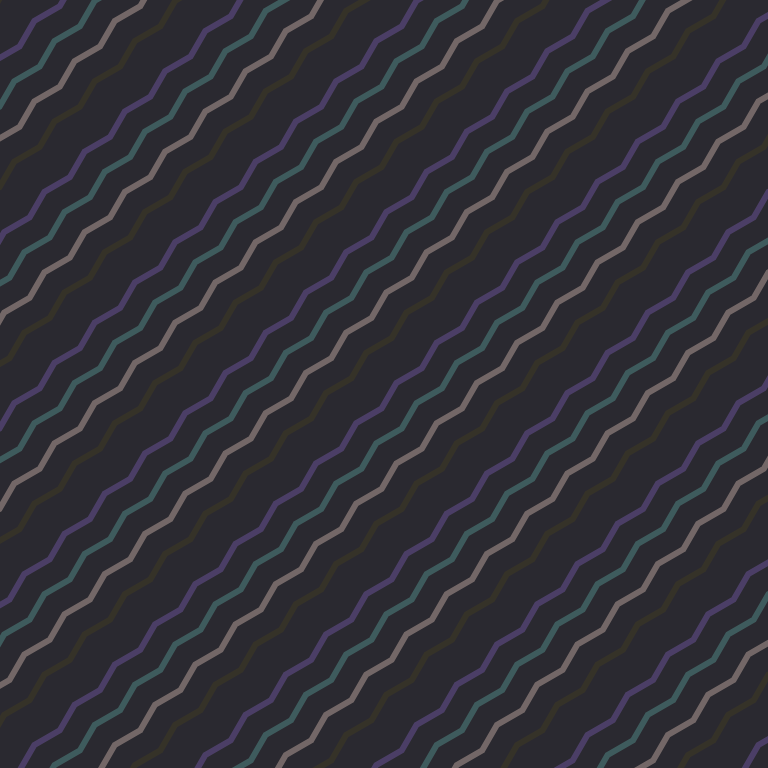
This pattern is drawn by a Shadertoy shader. Its source:

```glsl
// Triangle wave of period 4, slope +-tan(15 degrees), centred on zero
float zigzag(float along) {
    return tan(radians(15.0)) * (1.0 - abs(mod(along, 4.0) - 2.0));
}

// Coverage of one zigzag stripe that repeats every 9 units
float stripe(float across, float pixel) {
    float dist = abs(mod(across + 4.5, 9.0) - 4.5) * cos(radians(15.0));
    return 1.0 - smoothstep(-0.6 * pixel, 0.6 * pixel, dist - 0.21);
}

void mainImage(out vec4 fragColor, in vec2 fragCoord) {
    // 54 units per canvas height: six groups of 9 units across the diagonal
    float pixel = 54.0 / iResolution.y;
    vec2 p = fragCoord * pixel;

    // Diagonal axes, along and across the stripes
    float along = (p.x + p.y) * sqrt(0.5) - 2.85;
    float across = (p.x - p.y) * sqrt(0.5) - 0.83 - zigzag(along);

    vec3 threads[4] = vec3[4](
        vec3(0.295, 0.245, 0.400),  // violet
        vec3(0.242, 0.358, 0.363),  // teal
        vec3(0.450, 0.405, 0.403),  // dusty rose
        vec3(0.208, 0.196, 0.158)   // olive
    );

    // Four stripes 2 units apart, then a wider gap of 3
    vec3 color = vec3(0.166, 0.161, 0.187);
    for (int i = 0; i < 4; i++) {
        color = mix(color, threads[i], stripe(across - 2.0 * float(i), pixel));
    }

    fragColor = vec4(color, 1.0);
}
```
